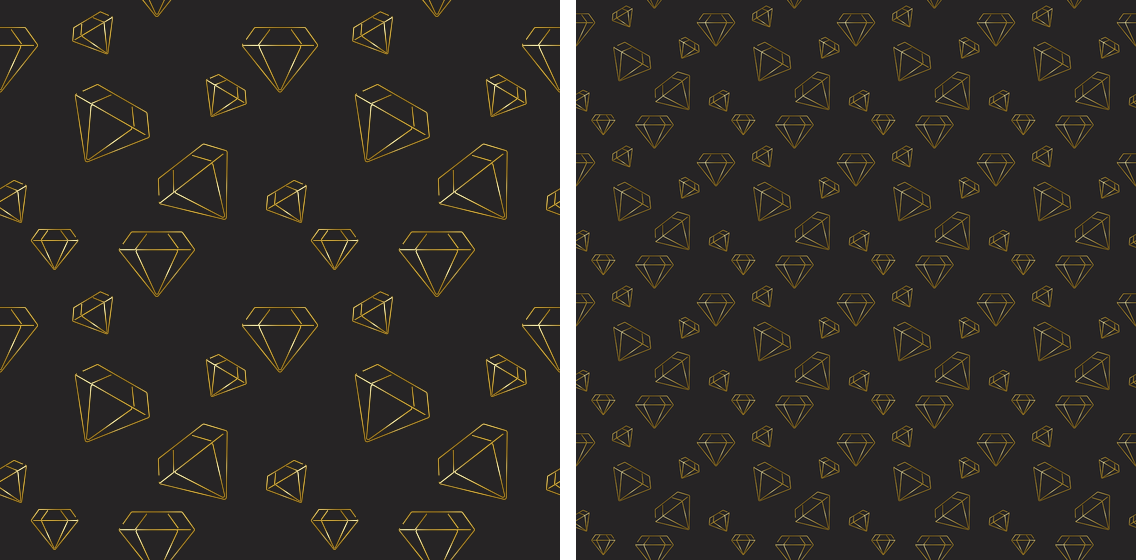
Left, the tile; right, the same tile 2 across and 2 down.
Write a Shadertoy shader that draws this pattern.

```glsl
// Thin gold line-art gems scattered on charcoal, in a tile repeated 2 x 2.
// Each gem is a rounded outline, a rounded inner facet and four short strokes,
// placed by a wrapped offset so that gems cross the tile borders without a seam.

const float REPEATS = 2.0;
const float HALF_LINE = 0.0021;   // in tile units
const float HALO = 0.0042;
const vec3 CHARCOAL = vec3(0.148, 0.140, 0.145);
const vec3 SHADOW = vec3(0.145, 0.125, 0.065);
const vec3 DARK_GOLD = vec3(0.60, 0.46, 0.14);
const vec3 GOLD = vec3(0.80, 0.65, 0.24);
const vec3 CREAM = vec3(0.98, 0.95, 0.72);

// Per gem: girdle centre x, y, half width (negative = mirrored), turn in radians
const vec4 GEMS[8] = vec4[8](
    vec4(0.000, 0.838,  0.1355,  0.00),
    vec4(0.560, 0.108,  0.1355,  0.00),
    vec4(0.195, 0.141, -0.0840,  0.00),
    vec4(0.401, 0.586,  0.1525, -0.52),
    vec4(0.690, 0.367,  0.1530,  0.66),
    vec4(0.331, 0.896, -0.0830,  0.54),
    vec4(0.808, 0.672,  0.0830, -0.54),
    vec4(0.023, 0.294, -0.0830,  0.54));

// Gem shapes in units of the half width, inset by their corner radius
const vec2 OUTLINE[5] = vec2[5](
    vec2(-0.64, 0.42), vec2(0.64, 0.42), vec2(0.94, 0.0),
    vec2(0.0, -1.18), vec2(-0.94, 0.0));
const vec2 FACET[5] = vec2[5](
    vec2(-0.505, -0.04), vec2(0.505, -0.04), vec2(0.0, -1.13),
    vec2(0.0, -1.13), vec2(0.0, -1.13));

float segment(vec2 p, vec2 a, vec2 b) {
    vec2 ab = b - a;
    float t = clamp(dot(p - a, ab) / max(dot(ab, ab), 1e-6), 0.0, 1.0);
    return length(p - a - ab * t);
}

// Signed distance to a polygon; repeated vertices are harmless
float polygon(vec2 p, vec2 v[5]) {
    float d = 1e3, side = 1.0;
    for (int i = 0; i < 5; i++) {
        vec2 a = v[i], b = v[(i + 1) % 5];
        d = min(d, segment(p, a, b));
        vec2 e = b - a, w = p - a;
        bvec3 c = bvec3(p.y >= a.y, p.y < b.y, e.x * w.y > e.y * w.x);
        if (all(c) || all(not(c))) side = -side;
    }
    return side * d;
}

// Distances to the strokes: x = outer outline, y = inner lines
vec2 gemLines(vec2 p) {
    float outer = abs(polygon(p, OUTLINE) - 0.05);
    outer = max(outer, 0.09 - length(p - vec2(-0.935, 0.095)));   // open corner
    float inner = abs(polygon(p, FACET) - 0.04);
    inner = min(inner, segment(p, vec2(-0.96, 0.0), vec2(-0.53, 0.0)));
    inner = min(inner, segment(p, vec2(0.53, 0.0), vec2(0.88, 0.0)));
    inner = min(inner, segment(p, vec2(-0.56, 0.02), vec2(-0.27, 0.41)));
    inner = min(inner, segment(p, vec2(0.56, 0.05), vec2(0.30, 0.41)));
    return vec2(outer, inner);
}

// Polished metal: soft bands of light, strongest on the inner lines
vec3 goldSheen(vec2 p, float phase, float strength) {
    float tone = 0.5 + 0.5 * sin(3.0 * p.x - 4.0 * p.y + phase);
    float glint = pow(0.5 + 0.5 * sin(2.6 * p.x + 5.0 * p.y + 3.2 + phase), 3.0);
    return mix(mix(DARK_GOLD, GOLD, tone), CREAM, glint * strength);
}

// Tile position to gem space, wrapping around the tile
vec2 toGem(vec2 p, vec4 gem) {
    vec2 d = p - gem.xy;
    d -= round(d);
    float c = cos(gem.w), s = sin(gem.w);
    return vec2(c * d.x + s * d.y, c * d.y - s * d.x) / vec2(gem.z, abs(gem.z));
}

void mainImage(out vec4 fragColor, in vec2 fragCoord) {
    vec2 tile = fract(fragCoord / iResolution.xy * REPEATS);
    float pixel = REPEATS / min(iResolution.x, iResolution.y);
    vec3 color = CHARCOAL;

    for (int i = 0; i < 8; i++) {
        vec4 gem = GEMS[i];
        vec2 p = toGem(tile, gem);
        vec2 lines = gemLines(p) * abs(gem.z);
        float d = min(lines.x, lines.y);
        float strength = lines.y < lines.x ? 0.95 : 0.35;

        float halo = 1.0 - smoothstep(HALF_LINE, HALF_LINE + HALO, d);
        float ink = 1.0 - smoothstep(-0.5, 0.5, (d - HALF_LINE) / pixel);
        color = mix(color, SHADOW, halo);
        color = mix(color, goldSheen(p, 0.4 * float(i % 3), strength), ink);
    }
    fragColor = vec4(color, 1.0);
}
```
